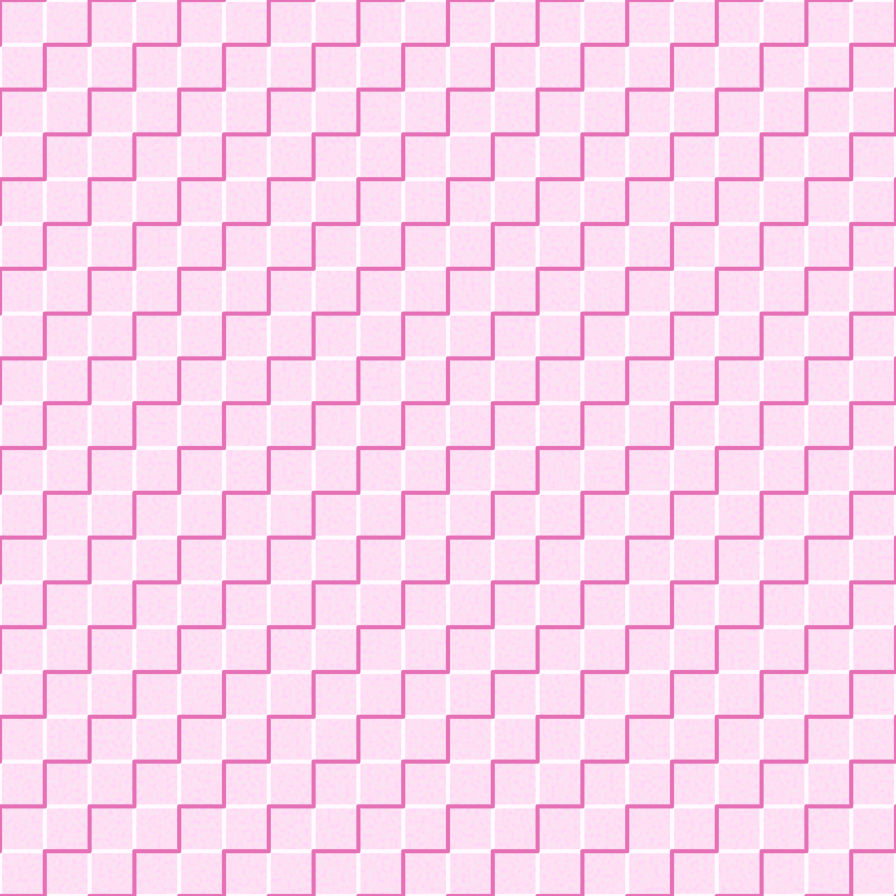
Reproduce this pattern procedurally as a WebGL 1 fragment shader.

```glsl
precision highp float;
// Pale pink square grid with alternating white and deep pink staircase lines.

uniform vec2 u_resolution;

const float CELLS = 20.0;        // squares per side, even so that it tiles
const float GRAIN = 200.0;       // noise lattice cells per side
const float HALF_LINE = 0.046;   // half line width, in squares

const vec3 BLUSH = vec3(1.00, 0.87, 0.955);
const vec3 PALE = vec3(0.98, 0.89, 0.95);
const vec3 LILAC = vec3(1.00, 0.82, 0.98);
const vec3 WHITE = vec3(1.00, 0.98, 1.00);
const vec3 ROSE = vec3(0.90, 0.44, 0.71);

// Unit gradient of a lattice point, wrapped by the period
vec2 latticeGradient(vec2 cell, float period) {
  cell = mod(cell, period);
  float h = fract(sin(dot(cell, vec2(12.99, 78.23))) * 4375.85);
  float angle = 6.2832 * h;
  return vec2(cos(angle), sin(angle));
}

// Periodic gradient noise, roughly -0.7 to 0.7
float gradientNoise(vec2 p, float period) {
  vec2 i = floor(p);
  vec2 f = p - i;
  vec2 u = f * f * f * (f * (f * 6.0 - 15.0) + 10.0);
  vec2 e = vec2(1.0, 0.0);
  float a = dot(latticeGradient(i, period), f);
  float b = dot(latticeGradient(i + e.xy, period), f - e.xy);
  float c = dot(latticeGradient(i + e.yx, period), f - e.yx);
  float d = dot(latticeGradient(i + e.xx, period), f - e.xx);
  return mix(mix(a, b, u.x), mix(c, d, u.x), u.y);
}

// Position inside a square, turned so its rose edges lie at x = 0 and y = 0
vec2 foldSquare(vec2 p) {
  vec2 cell = floor(p);
  vec2 f = p - cell;
  float odd = mod(cell.x + cell.y, 2.0);
  return odd > 0.5 ? vec2(f.x, 1.0 - f.y) : vec2(1.0 - f.x, f.y);
}

// Distance to the rose staircase, including the elbow at the far corner
float roseDistance(vec2 q) {
  return min(min(q.x, q.y), length(1.0 - q));
}

float whiteDistance(vec2 q) {
  return min(1.0 - q.x, 1.0 - q.y);
}

float stroke(float dist, float halfWidth, float blur) {
  return 1.0 - smoothstep(halfWidth - blur, halfWidth + blur, dist);
}

// Faintly speckled fill
vec3 fillColor(float grain) {
  vec3 color = mix(BLUSH, PALE, smoothstep(0.04, 0.22, -grain));
  return mix(color, LILAC, 0.7 * smoothstep(0.18, 0.38, grain));
}

void main() {
  vec2 uv = gl_FragCoord.xy / u_resolution;
  vec2 q = foldSquare(uv * CELLS);
  float pixel = CELLS / min(u_resolution.x, u_resolution.y);
  float blur = max(0.75 * pixel, 0.018);

  vec3 color = fillColor(gradientNoise(uv * GRAIN, GRAIN));
  color = mix(color, WHITE, stroke(whiteDistance(q), HALF_LINE, blur));
  color = mix(color, ROSE, stroke(roseDistance(q), HALF_LINE, blur));
  gl_FragColor = vec4(color, 1.0);
}
```
